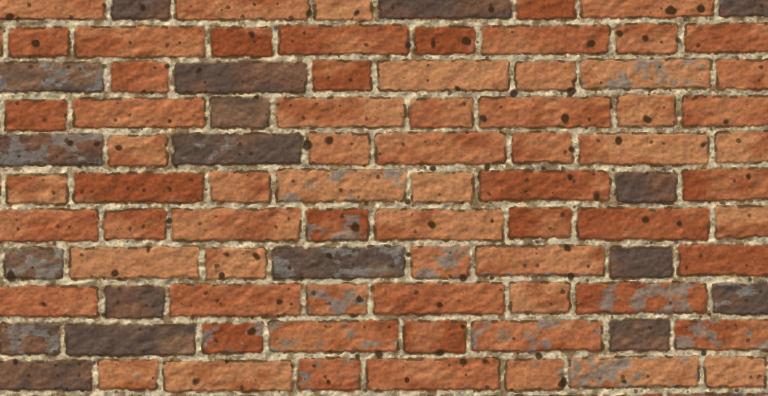
Write a Shadertoy shader that draws this texture.

```glsl
// Weathered brick wall in Flemish bond: long and short bricks alternate in pale, crumbling mortar.

const float COURSE = 0.0934;     // height of one course, canvas height = 1
const float PERIOD = 0.5126;     // one stretcher plus one header
const float STRETCHER = 0.345;   // width of the stretcher slot, joint included
const float JOINT = 0.0165;

const vec3 CLAY = vec3(0.65, 0.39, 0.25);
const vec3 PALE_CLAY = vec3(0.70, 0.48, 0.32);
const vec3 DEEP_CLAY = vec3(0.55, 0.29, 0.17);
const vec3 BURNT = vec3(0.35, 0.29, 0.25);
const vec3 LICHEN = vec3(0.49, 0.47, 0.44);
const vec3 MORTAR = vec3(0.75, 0.68, 0.55);
const vec3 GRIME = vec3(0.40, 0.29, 0.18);

struct Brick {
    vec2 id;
    vec2 local;      // position from the brick centre
    vec2 halfSize;
    float header;    // 1 for a short brick
};

float hash(vec2 p) {
    vec3 q = fract(p.xyx * 0.1031);
    q += dot(q, q.yzx + 33.33);
    return fract((q.x + q.y) * q.z);
}

float noise(vec2 p) {
    vec2 i = floor(p), f = fract(p);
    f = f * f * (3.0 - 2.0 * f);
    return mix(mix(hash(i), hash(i + vec2(1, 0)), f.x),
               mix(hash(i + vec2(0, 1)), hash(i + vec2(1, 1)), f.x), f.y);
}

float fbm(vec2 p) {
    float sum = 0.0, amp = 0.5;
    for (int i = 0; i < 4; i++) {
        sum += amp * noise(p);
        p = p * 2.03 + 17.3;
        amp *= 0.5;
    }
    return sum / 0.9375;
}

float roundBox(vec2 p, vec2 halfSize, float radius) {
    vec2 d = abs(p) - halfSize + radius;
    return length(max(d, 0.0)) + min(max(d.x, d.y), 0.0) - radius;
}

// Uneven laying: courses tilt slightly and squeeze together near the top.
vec2 layCourses(vec2 p, float aspect) {
    float squeeze = 0.05 * p.y * (1.0 - p.y) * (1.0 - p.y);
    float sag = 0.006 * (noise(p * vec2(3.0, 5.0) + 40.0) - 0.5);
    return p + vec2(0.0, squeeze + sag + 0.010 * (p.x / aspect - 0.5));
}

Brick findBrick(vec2 p) {
    float v = (p.y - 0.0126) / COURSE + 0.5;
    float row = floor(v);
    float start = -0.075 + 0.258 * mod(row, 2.0) - 0.0003 * row * row;
    start += 0.008 * (hash(vec2(row, 5.0)) - 0.5);
    float u = (p.x - start) / PERIOD;
    float column = floor(u), x = fract(u) * PERIOD;
    float split = STRETCHER + 0.012 * (hash(vec2(column + 20.0, row)) - 0.5);
    float header = step(split, x);
    float width = mix(split, PERIOD - split, header);
    vec2 id = vec2(column * 2.0 + header + 30.0, row + 10.0);
    vec2 local = vec2(x - header * split - 0.5 * width, (fract(v) - 0.5) * COURSE);
    local.y += 0.006 * (hash(id + 3.7) - 0.5);
    vec2 halfSize = vec2(0.5 * (width - JOINT), 0.0395 - 0.003 * hash(id + 8.1));
    return Brick(id, local, halfSize, header);
}

// Scattered round holes; returns coverage.
float pits(vec2 p, float cells, float chance, float pixel) {
    vec2 g = p * cells, cell = floor(g);
    vec2 centre = 0.3 + 0.4 * vec2(hash(cell + 2.3), hash(cell + 9.1));
    float radius = mix(0.07, 0.20, hash(cell + 5.9)) * step(hash(cell), chance);
    float d = length(fract(g) - centre) + 0.15 * (noise(g * 5.0) - 0.5);
    return 1.0 - smoothstep(radius - 0.06, radius + 0.03 + cells * pixel, d + 0.04);
}

vec3 brickColor(Brick b, vec2 p, float down) {
    float tone = hash(b.id + 1.3), fired = hash(b.id + 6.7);
    float middle = smoothstep(0.1, 0.3, down) * (1.0 - smoothstep(0.55, 0.75, down));
    vec3 color = mix(DEEP_CLAY, CLAY, smoothstep(0.0, 0.4, tone));
    color = mix(color, PALE_CLAY, smoothstep(0.45, 0.9, tone + 0.2 * middle));
    float patches = fbm(p * vec2(9.0, 16.0) + b.id * 3.1);
    color = mix(color, DEEP_CLAY, 0.65 * smoothstep(0.5, 0.75, patches));
    color = mix(color, PALE_CLAY, 0.55 * smoothstep(0.48, 0.25, patches));
    float burnt = step(fired, mix(0.07, 0.24, b.header));
    color = mix(color, BURNT, burnt * (0.6 + 0.35 * smoothstep(0.3, 0.6, patches)));
    float mossy = step(hash(b.id + 12.9), 0.12 + 0.35 * smoothstep(0.5, 0.9, down));
    float blotch = smoothstep(0.56, 0.66, fbm(p * vec2(26.0, 38.0) + 60.0));
    return mix(color, LICHEN, 0.7 * mossy * blotch);
}

void mainImage(out vec4 fragColor, in vec2 fragCoord) {
    float pixel = 1.0 / iResolution.y;
    vec2 p = vec2(fragCoord.x, iResolution.y - fragCoord.y) * pixel;
    Brick b = findBrick(layCourses(p, iResolution.x * pixel));

    // Chipped outline
    float chips = 0.009 * (fbm(p * 32.0) - 0.5) + 0.004 * (noise(p * 110.0) - 0.5);
    float d = roundBox(b.local, b.halfSize, 0.008) + chips;
    float inside = 1.0 - smoothstep(-pixel, pixel, d);

    // Surface relief lit from above, and fine grain
    vec2 q = p * vec2(38.0, 60.0) + vec2(0.0, p.x * 12.0);
    float relief = fbm(q) - fbm(q - vec2(0.2, 0.45));
    float grain = noise(p * 150.0) - 0.5;

    vec3 brick = brickColor(b, p, p.y) * (1.0 + 0.55 * relief + 0.14 * grain);
    float rim = smoothstep(-0.009, 0.0, d);
    brick *= 1.0 - rim * (0.12 + 0.22 * b.local.y / b.halfSize.y);

    // Sandy mortar with dirt gathered along the brick edges
    vec3 mortar = MORTAR * (1.0 + 0.8 * relief + 0.26 * grain);
    float dirt = smoothstep(0.48, 0.72, fbm(p * 45.0 + 80.0));
    float contact = 1.0 - smoothstep(0.0, 0.006, d);
    mortar = mix(mortar, GRIME, clamp(0.6 * dirt + 0.45 * contact, 0.0, 0.9));

    vec3 color = mix(mortar, brick, inside);
    float edgeDirt = (1.0 - smoothstep(0.001, 0.006, abs(d))) * smoothstep(0.5, 0.7, noise(p * 48.0));
    color = mix(color, GRIME * 0.75, 0.65 * edgeDirt);
    float holes = max(pits(p, 15.0, 0.22, pixel), 0.7 * pits(p + 7.0, 32.0, 0.16, pixel));
    color = mix(color, GRIME * 0.5, 0.8 * holes);
    fragColor = vec4(clamp(color, 0.0, 1.0), 1.0);
}
```
